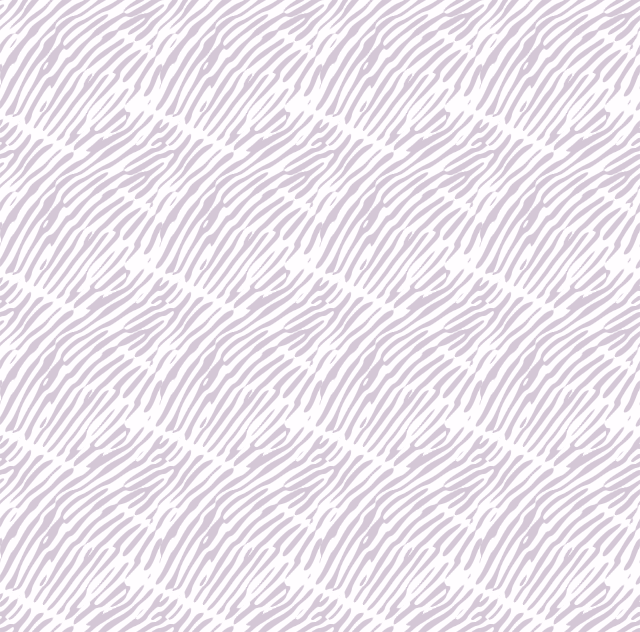
This pattern is drawn by a Shadertoy shader. Its source:

```glsl
const float TAU = 6.2831853;
const vec2 REPEATS = vec2(4.0);
const float CELLS = 13.0;   // stripe seeds along one tile side
const int REACH = 3;        // neighbouring cells that add to a point
const vec3 WHITE = vec3(1.0, 0.992, 1.0);
const vec3 LILAC = vec3(0.83, 0.78, 0.84);

vec3 hash3(vec2 p) {
    vec3 k = vec3(dot(p, vec2(127.1, 311.7)),
                  dot(p, vec2(269.5, 183.3)),
                  dot(p, vec2(419.2, 371.9)));
    return fract(sin(k) * 43758.5453);
}

vec2 wrapAround(vec2 p, vec2 centre) {
    return fract(p - centre + 0.5) - 0.5;
}

// Steep on the middle left of the tile, flatter near its bottom and top
float furAngle(vec2 p) {
    return 0.82 + 0.21 * cos(TAU * (p.y - 0.45)) + 0.13 * cos(TAU * (p.x - 0.2));
}

// Gaussian falloff in a frame whose x axis follows the fur
float falloff(vec2 q, vec2 size) {
    q /= size;
    return exp(-0.5 * dot(q, q));
}

// Forking stripes of uneven width that repeat with every unit of p
float furStripes(vec2 p) {
    vec2 home = floor(p * CELLS);
    vec2 wave = vec2(0.0);
    float swell = 0.0;
    for (int j = -REACH; j <= REACH; j++) {
        for (int i = -REACH; i <= REACH; i++) {
            vec2 cell = home + vec2(i, j);
            vec2 id = mod(cell, CELLS);
            vec3 place = hash3(id + 3.7);
            vec3 vary = hash3(id + 41.3) - 0.5;
            vec2 centre = (cell + place.xy) / CELLS;
            float angle = furAngle(centre) + 0.26 * vary.x;
            float frequency = 16.0 * (1.0 + 0.36 * vary.y);
            vec2 along = vec2(cos(angle), sin(angle));
            vec2 d = p - centre;
            vec2 q = vec2(dot(d, along), dot(d, vec2(-along.y, along.x)));
            float phase = TAU * (frequency * q.y + place.z);
            wave += falloff(q, vec2(0.078, 0.043)) * vec2(cos(phase), sin(phase));
            swell += falloff(q, vec2(0.055, 0.032)) * 2.0 * vary.z;
        }
    }
    return wave.x / (length(wave) + 0.6) + 0.36 * swell;
}

// Soft band around a segment with the given half extent
float band(vec2 p, vec2 middle, vec2 halfExtent, float width) {
    vec2 d = wrapAround(p, middle);
    float t = clamp(dot(d, halfExtent) / dot(halfExtent, halfExtent), -1.0, 1.0);
    float r = length(d - t * halfExtent) / width;
    return exp(-r * r);
}

// Bare partings where stripes taper off
float bareGround(vec2 p) {
    return 0.85 * band(p, vec2(0.18, 0.18), vec2(0.32, -0.16), 0.030)
         + 0.70 * band(p, vec2(0.86, 0.72), vec2(0.14, -0.10), 0.028)
         + 1.20 * band(p, vec2(0.86, 0.34), vec2(0.025, 0.03), 0.034);
}

// Patches where stripes grow thick
float thickFur(vec2 p) {
    return 0.35 * band(p, vec2(0.08, 0.57), vec2(0.02, 0.05), 0.05)
         + 0.35 * band(p, vec2(0.33, 0.36), vec2(0.03, 0.05), 0.05)
         + 0.40 * band(p, vec2(0.66, 0.82), vec2(0.04, 0.02), 0.04);
}

void mainImage(out vec4 fragColor, in vec2 fragCoord) {
    vec2 p = fragCoord / iResolution.xy * REPEATS;

    // Ink coverage with smooth edges
    float level = furStripes(p) - 0.07 - bareGround(p) + thickFur(p);
    float edge = 0.6 * fwidth(level) + 1e-4;
    float ink = smoothstep(-edge, edge, level);

    // Faint hairline where tiles meet
    vec2 seam = abs(wrapAround(p, vec2(0.0)));
    float hairline = 1.0 - smoothstep(0.001, 0.004, min(seam.x, seam.y));
    ink *= 1.0 - 0.15 * hairline;

    fragColor = vec4(mix(WHITE, LILAC, ink), 1.0);
}
```
